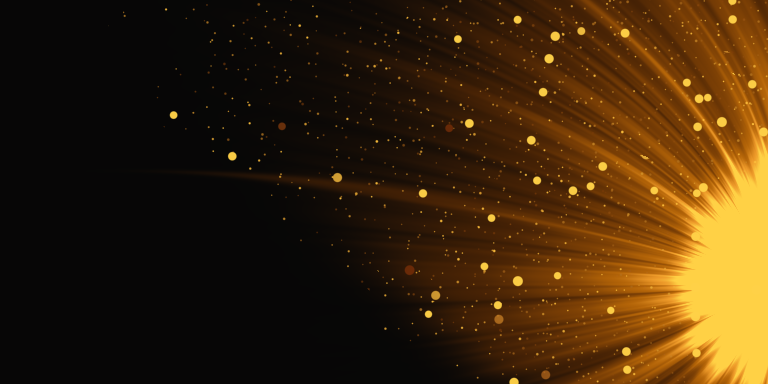
Give the GLSL for this background, as a Shadertoy shader.

```glsl
// Golden light burst at the right with curved rays, fine dust and round sparks on black.

#define SOURCE vec2(2.0, 0.26)    // burst centre, in canvas heights
#define CORE_SIZE vec2(0.155, 0.25)
#define GLOW_GAIN 1.36
#define GLOW_FALLOFF 2.4
#define RAY_BEND 0.6
#define RAY_CONTRAST 1.35
#define DUST_CELL 0.03
#define SPARK_CELL 0.115
#define SPARK_RADIUS 0.0118

vec3 hash3(vec3 p) {
    p = fract(p * vec3(0.1031, 0.1030, 0.0973));
    p += dot(p, p.yxz + 33.33);
    return fract((p.xxy + p.yxx) * p.zyx);
}

float noise1(float x) {
    float i = floor(x), f = fract(x);
    float a = hash3(vec3(i, 7.0, 3.0)).x;
    float b = hash3(vec3(i + 1.0, 7.0, 3.0)).x;
    return mix(a, b, f * f * (3.0 - 2.0 * f));
}

float bell(float x) { return exp(-x * x); }

// Black through brown and amber to pale gold
vec3 goldRamp(float t) {
    vec3 c = mix(vec3(0.026, 0.025, 0.025), vec3(0.27, 0.13, 0.02), smoothstep(0.0, 0.28, t));
    c = mix(c, vec3(0.47, 0.24, 0.02), smoothstep(0.24, 0.48, t));
    c = mix(c, vec3(0.70, 0.39, 0.03), smoothstep(0.44, 0.72, t));
    c = mix(c, vec3(0.93, 0.60, 0.16), smoothstep(0.68, 0.93, t));
    return mix(c, vec3(1.0, 0.82, 0.27), smoothstep(0.88, 1.12, t));
}

// One dot at most per cell; returns coverage and a random tone
vec2 scatter(vec2 p, float cell, float radius, float density, float seed) {
    vec2 id = floor(p / cell);
    vec3 place = hash3(vec3(id, seed));
    vec3 look = hash3(vec3(id, seed + 19.0));
    float size = radius * mix(0.8, 1.1, look.y);
    float margin = min(size / cell + 0.06, 0.45);
    vec2 centre = (id + mix(vec2(margin), vec2(1.0 - margin), place.xy)) * cell;
    float px = 0.8 / iResolution.y;
    float dot_ = 1.0 - smoothstep(size - px, size + px, length(p - centre));
    return vec2(dot_ * step(place.z, density), look.x);
}

// Dark lower left corner, bounded by a slanted edge
float litSide(vec2 p) {
    return smoothstep(-0.08, 0.28, 0.88 * (p.x - 0.625) + p.y - 0.48);
}

float burst(vec2 p) {
    vec2 d = vec2(max(SOURCE.x - p.x, 0.0), p.y - SOURCE.y);
    float r = length(d);
    float angle = atan(d.y, d.x + 0.0001);
    float bent = angle * (1.0 + RAY_BEND * r);

    // Streaks of several widths along the bent angle
    float rays = 0.45 * noise1(bent * 9.0 + 4.0)
               + 0.33 * noise1(bent * 23.0 + 40.0)
               + 0.22 * noise1(bent * 55.0 + 90.0);
    float spread = length(vec2(d.x, d.y * (d.y > 0.0 ? 0.75 : 1.4)));
    float glow = GLOW_GAIN * exp(-GLOW_FALLOFF * spread);
    glow += 0.16 * bell((angle - 0.95) / 0.32) * (1.0 - smoothstep(0.7, 1.4, r)) * smoothstep(0.2, 0.6, r);
    glow *= 1.0 + RAY_CONTRAST * (rays - 0.5);
    glow *= mix(0.12, 1.0, litSide(p)) * smoothstep(0.15, 0.8, p.x);

    // Long thin arc reaching far to the left
    float t = p.x - 0.3;
    float arcY = 0.555 - 0.105 * t * t;
    float width = mix(0.006, 0.016, smoothstep(0.2, 1.2, p.x));
    glow += 0.12 * bell((p.y - arcY) / width) * smoothstep(0.1, 0.75, p.x) * (1.0 - smoothstep(1.3, 1.8, p.x));

    float core = 1.0 - smoothstep(0.6, 1.75, length(d / CORE_SIZE));
    return glow + core * (0.65 + 0.35 * rays);
}

void mainImage(out vec4 fragColor, in vec2 fragCoord) {
    vec2 p = fragCoord / iResolution.y;
    p.x += 2.0 - iResolution.x / iResolution.y;   // keep the burst at the right edge
    vec3 col = goldRamp(burst(p));
    float area = litSide(p) * smoothstep(0.25, 0.6, p.x);
    float nearness = smoothstep(0.5, 1.8, p.x);

    // Fine dust
    for (int i = 0; i < 4; i++) {
        float k = float(i);
        float cell = DUST_CELL * (1.0 + 0.23 * k);
        vec2 dust = scatter(p + 0.37 * k, cell, 0.0017 + 0.0005 * k,
                            area * mix(0.24, 0.55, nearness), 11.0 + k);
        vec3 tint = mix(vec3(0.50, 0.23, 0.03), vec3(1.0, 0.76, 0.24), dust.y);
        col = mix(col, max(col, tint), dust.x * mix(0.55, 0.95, dust.y));
    }

    // Round sparks, gathered in two clusters near the burst
    float cluster = bell(length(p - vec2(1.87, 0.75)) / 0.07)
                  + bell(length(p - vec2(1.64, 0.50)) / 0.08);
    float density = area * mix(0.13, 0.24, nearness) + 0.45 * cluster;
    for (int i = 0; i < 3; i++) {
        float k = float(i);
        vec2 spark = scatter(p + vec2(0.053, 0.031) * k, SPARK_CELL + 0.009 * k,
                             SPARK_RADIUS, density, 51.0 + k);
        float warm = smoothstep(0.12, 0.42, spark.y + 0.25 * nearness);
        vec3 tint = mix(vec3(0.60, 0.22, 0.03), vec3(1.0, 0.82, 0.28), warm);
        col = mix(col, max(col, tint), spark.x * mix(0.55, 0.97, warm));
    }
    fragColor = vec4(col, 1.0);
}
```
